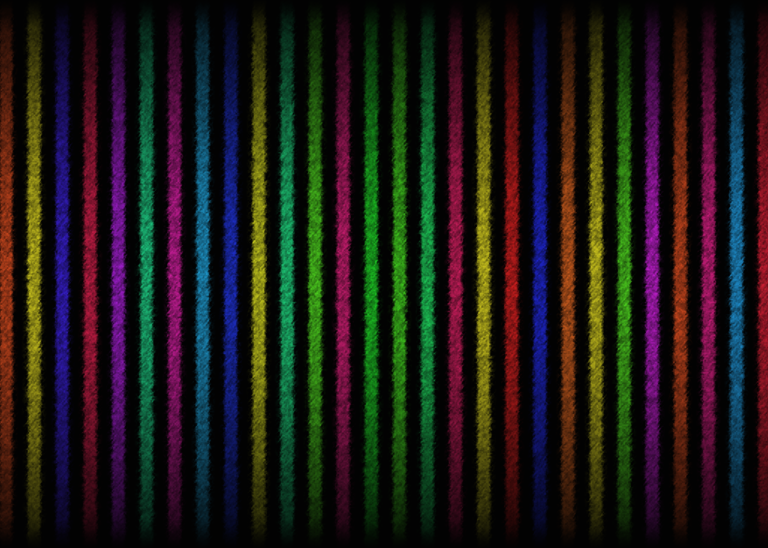
A Shadertoy shader for this pattern:

```glsl
// Glowing multicoloured vertical stripes on black, worn by fine diagonal grain.

float hash(vec2 p) {
    return fract(sin(dot(p, vec2(12.9898, 78.233))) * 43758.5453);
}

float valueNoise(vec2 p) {
    vec2 cell = floor(p), f = fract(p);
    f = f * f * (3.0 - 2.0 * f);
    return mix(mix(hash(cell), hash(cell + vec2(1, 0)), f.x),
               mix(hash(cell + vec2(0, 1)), hash(cell + vec2(1, 1)), f.x), f.y);
}

// Short strokes running along the given angle
float strokes(vec2 p, float angle) {
    vec2 along = vec2(cos(angle), sin(angle));
    vec2 across = vec2(-along.y, along.x);
    return valueNoise(vec2(dot(p, along) * 130.0, dot(p, across) * 340.0) + 400.0);
}

vec3 hueColor(float hue) {
    vec3 pure = clamp(abs(mod(hue * 6.0 + vec3(0, 4, 2), 6.0) - 3.0) - 1.0, 0.0, 1.0);
    return mix(vec3(1), pure, 0.86);
}

// Hue of each stripe, left to right
const float stripeHues[28] = float[28](
    0.04, 0.16, 0.69, 0.96, 0.79, 0.43, 0.88, 0.55, 0.65, 0.17,
    0.42, 0.29, 0.92, 0.34, 0.30, 0.39, 0.94, 0.16, 0.00, 0.66,
    0.06, 0.16, 0.29, 0.82, 0.04, 0.91, 0.56, 0.98);

void mainImage(out vec4 fragColor, in vec2 fragCoord) {
    vec2 uv = fragCoord / iResolution.xy;
    vec2 p = fragCoord / iResolution.y;

    // Stripe index and distance from its centre line, in periods
    float x = uv.x * 27.33 + 0.284;
    int index = clamp(int(floor(x)), 0, 27);
    float dist = abs(fract(x) - 0.5);

    // Crosshatched grain with fine speckle
    float grain = 0.45 * strokes(p, 0.85) + 0.2 * strokes(p, -0.8)
                + 0.35 * valueNoise(p * 366.0 + 50.0);

    // Soft core, and a halo that breaks up into flecks
    float frayed = dist + (0.5 - grain) * 0.09;
    float core = 1.0 - smoothstep(0.13, 0.31, frayed);
    float halo = (1.0 - smoothstep(0.15, 0.5, dist)) * smoothstep(0.3, 0.85, grain);
    float light = core * mix(0.5, 1.4, grain) + 0.3 * halo * (1.0 - core);

    // Fade toward the top and bottom
    light *= 0.1 + 0.5 * pow(max(sin(3.14159 * uv.y), 0.0), 1.2);
    light *= smoothstep(-0.01, 0.06, min(uv.y, 1.0 - uv.y));

    vec3 color = hueColor(stripeHues[index]) * light + 0.006;
    fragColor = vec4(color, 1.0);
}
```
